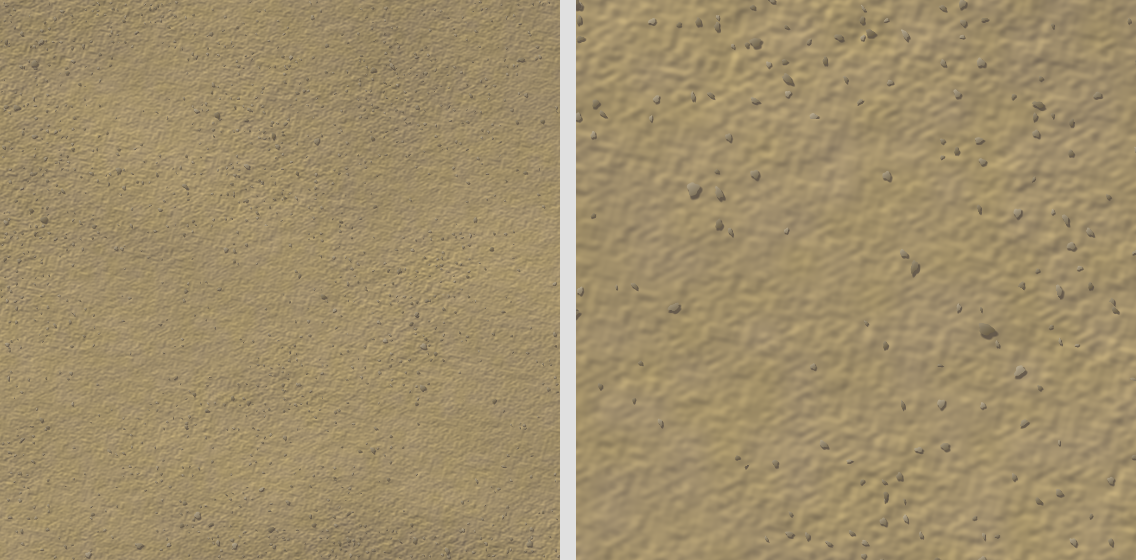
Left: the whole. Right: its middle third, enlarged.
A WebGL 2 fragment shader for this texture:

```glsl
#version 300 es
precision highp float;
// Dry sandy soil: fine grain lit as relief from the upper left, over faint
// broad patches of tone, with small angular pebbles that gather in rough zones.
// Grain is layered value noise; pebbles sit in jittered cells at three sizes.

#define SOIL_COLOR vec3(0.614, 0.545, 0.407)
#define TONE_AXIS vec3(1.0, 0.88, 0.52)
#define STONE_COLOR vec3(0.60, 0.55, 0.45)
#define SHADOW_COLOR vec3(0.35, 0.31, 0.27)
#define LIGHT_DIR vec2(-0.55, 0.835)
#define GRAIN_CELLS 30.0
#define GRAIN_CONTRAST 0.29
#define PATCH_CONTRAST 0.13
#define PEBBLE_CELLS 22.0
#define PEBBLE_RADIUS 0.0050
#define PEBBLE_DENSITY 0.13

uniform vec2 u_resolution;
out vec4 fragColor;

float hash(vec2 p) {
    return fract(sin(dot(p, vec2(127.1, 311.7))) * 43758.5453);
}

vec2 hash2(vec2 p) {
    return vec2(hash(p), hash(p + vec2(37.3, 17.9)));
}

mat2 rotation(float angle) {
    float c = cos(angle), s = sin(angle);
    return mat2(c, s, -s, c);
}

float noise(vec2 p) {
    vec2 cell = floor(p);
    vec2 f = fract(p);
    f = f * f * (3.0 - 2.0 * f);
    float low = mix(hash(cell), hash(cell + vec2(1.0, 0.0)), f.x);
    float high = mix(hash(cell + vec2(0.0, 1.0)), hash(cell + vec2(1.0)), f.x);
    return mix(low, high, f.y);
}

// Broad variation, centred on zero
float patches(vec2 p) {
    float sum = 0.0, weight = 0.5;
    for (int i = 0; i < 4; i++) {
        sum += weight * (noise(p) - 0.5);
        p = rotation(0.7) * p * 2.03 + 11.3;
        weight *= 0.55;
    }
    return sum;
}

// Height of the soil surface, from small lumps down to single grains
float soilHeight(vec2 uv) {
    vec2 p = uv * vec2(0.88, 1.08) * GRAIN_CELLS;
    float sum = 0.0, weight = 0.42;
    for (int i = 0; i < 4; i++) {
        sum += weight * noise(p);
        p = rotation(0.6) * p * 2.0 + 7.7;
        weight *= 1.1;
    }
    return sum;
}

// Signed distance to an angular, stretched stone, in units of its radius
float stoneShape(vec2 p, vec2 seed) {
    p = rotation(6.2832 * hash(seed + 3.1)) * p;
    p.y /= mix(0.38, 0.9, hash(seed + 5.7));
    float angle = atan(p.y, p.x);
    float bumps = 0.14 * sin(3.0 * angle + 6.2832 * hash(seed + 8.3))
                + 0.08 * sin(5.0 * angle + 6.2832 * hash(seed + 9.9));
    return length(p) - 1.0 - bumps;
}

// Draws one size of pebble with cast shadows over the given colour
vec3 addPebbles(vec3 color, vec2 uv, float cells, float radius, float density) {
    vec2 home = floor(uv * cells);
    float pixel = 1.0 / u_resolution.y;
    for (int y = -1; y <= 1; y++) {
        for (int x = -1; x <= 1; x++) {
            vec2 cell = home + vec2(x, y);
            vec2 seed = cell + cells * 1.37;
            if (hash(seed + 1.3) > density) continue;
            vec2 center = (cell + 0.2 + 0.6 * hash2(seed)) / cells;
            float size = radius * mix(0.6, 1.2, hash(seed + 2.2));
            float edge = 0.7 * pixel / size;
            vec2 local = (uv - center) / size;
            float shadow = stoneShape(local + 0.55 * LIGHT_DIR, seed);
            float body = stoneShape(local, seed);
            float lit = clamp(dot(local, LIGHT_DIR), -1.0, 1.0);
            float tone = 0.16 * (hash(seed + 6.4) - 0.65) + 0.09 * lit;
            color = mix(color, SHADOW_COLOR, 0.8 * (1.0 - smoothstep(-edge, edge + 0.25, shadow)));
            color = mix(color, STONE_COLOR + tone, 0.9 * (1.0 - smoothstep(-edge, edge, body)));
        }
    }
    return color;
}

void main() {
    vec2 uv = gl_FragCoord.xy / u_resolution.y;
    float roughness = smoothstep(-0.2, 0.25, patches(uv * vec2(4.0, 6.0) + 41.0));

    // Relief of the grain and the broad tone
    float relief = soilHeight(uv) - soilHeight(uv + 0.0025 * LIGHT_DIR);
    float tone = GRAIN_CONTRAST * mix(0.8, 1.15, roughness) * relief;
    tone += PATCH_CONTRAST * patches(uv * vec2(2.6, 4.0) + 5.0);
    tone -= 0.012 * (roughness - 0.5);
    vec3 color = SOIL_COLOR + TONE_AXIS * tone;
    color.b += 0.03 * (noise(uv * 45.0 + 19.0) - 0.5);

    // Pebbles, from many specks to a few larger stones
    for (int i = 2; i >= 0; i--) {
        float level = float(i);
        float density = PEBBLE_DENSITY * (1.0 + 0.25 * level) * mix(0.25, 1.7, roughness);
        color = addPebbles(color, uv, PEBBLE_CELLS * exp2(level),
                           PEBBLE_RADIUS * pow(0.66, level), density);
    }
    fragColor = vec4(clamp(color, 0.0, 1.0), 1.0);
}
```
